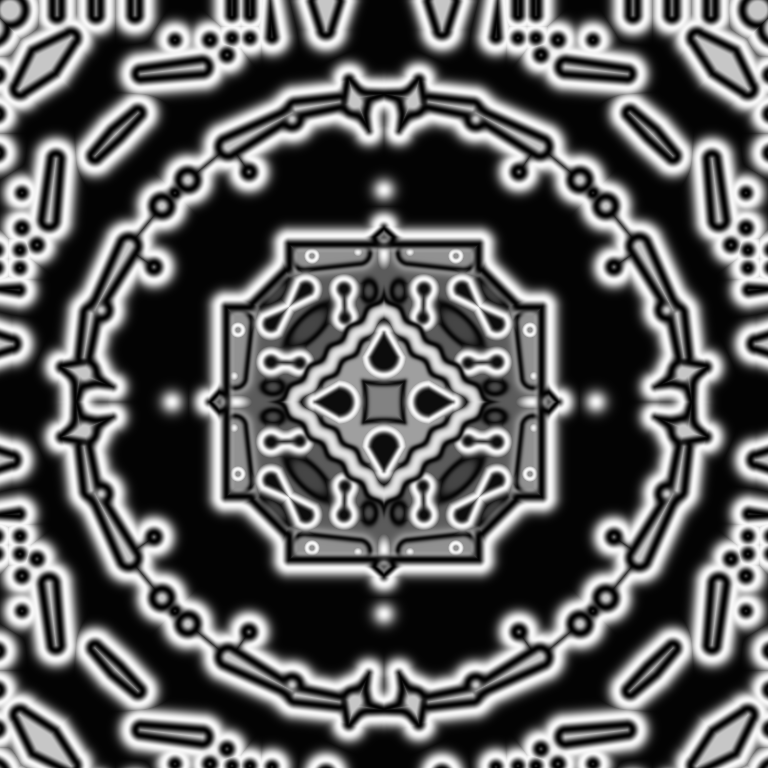
Reproduce this pattern procedurally as a WebGL 1 fragment shader.

```glsl
precision highp float;
// Draws an eightfold monochrome mandala of glowing, outlined cells.
uniform vec2 u_resolution;

const vec2 CENTRE = vec2(0.5, 0.4766);
const float GRID = 768.0;        // design units across the canvas
const float GLOW = 9.0;          // falloff outside a white edge
const float INSET = 8.5;         // depth of the dark inner line
const float LINE = 3.2;          // half width of thin lines
const float BLEND = 5.0;         // roundness where shapes join
const float CORE = 0.8;          // brightness deep in a cell
const float STONE = 0.36;        // medallion base grey
const float BAND_IN = 79.0;      // diamond band limits
const float BAND_OUT = 107.0;

float bump(float d, float w) { return exp(-d * d / (w * w)); }

float join(float a, float b) {
  float h = max(BLEND - abs(a - b), 0.0) / BLEND;
  return min(a, b) - h * h * BLEND * 0.25;
}

float box(vec2 p, vec2 halfSize) {
  vec2 q = abs(p) - halfSize;
  return length(max(q, 0.0)) + min(max(q.x, q.y), 0.0);
}

// Capsule whose radius changes from r1 to r2
float limb(vec2 p, vec2 a, vec2 b, float r1, float r2) {
  vec2 ab = b - a;
  float t = clamp(dot(p - a, ab) / dot(ab, ab), 0.0, 1.0);
  return length(p - a - ab * t) - mix(r1, r2, t);
}

float disc(vec2 p, vec2 c, float r) { return length(p - c) - r; }

// Lens lying across the diagonal
float lens(vec2 p, float along, vec2 radii) {
  vec2 q = vec2(p.x - p.y, p.x + p.y - 2.0 * along) * 0.7071;
  return (length(q / radii) - 1.0) * radii.y;
}

// Glow, white edge, dark inner line, then a bright core
float outlined(float d, float core) {
  float inner = d > -INSET ? smoothstep(-INSET, 0.0, d)
                           : core * smoothstep(0.0, 8.0, -INSET - d);
  return d > 0.0 ? bump(d, GLOW) : inner;
}

float hollow(float v, float d) {
  v = mix(v, 0.04, smoothstep(0.0, -7.0, d));
  return max(v, bump(d, d > 0.0 ? 6.0 : 4.0));
}

float etched(float v, float d, float fill) {
  v = mix(v, fill, smoothstep(1.0, -3.0, d));
  return v * (1.0 - 0.95 * bump(d, LINE));
}

// Wavy ring of linked cells
float ringField(vec2 p) {
  float d = limb(p, vec2(300.0, 29.0), vec2(322.0, 35.0), 21.0, 10.0);
  d = join(d, limb(p, vec2(298.0, 26.0), vec2(271.0, 15.0), 15.0, 7.0));
  d = join(d, limb(p, vec2(308.0, 0.0), vec2(304.0, 28.0), 9.0, 14.0));
  d = join(d, limb(p, vec2(300.0, 45.0), vec2(293.0, 88.0), 14.0, 16.0));
  d = join(d, disc(p, vec2(283.0, 92.0), 17.0));
  d = join(d, limb(p, vec2(289.0, 92.0), vec2(255.0, 156.0), 13.0, 18.0));
  d = join(d, limb(p, vec2(253.0, 151.0), vec2(230.0, 135.0), 6.0, 6.0));
  d = join(d, disc(p, vec2(230.0, 135.0), 13.0));
  d = join(d, limb(p, vec2(255.0, 156.0), vec2(222.0, 196.0), 6.0, 6.0));
  d = join(d, disc(p, vec2(222.0, 196.0), 18.0));
  return join(d, disc(p, vec2(209.0, 209.0), 11.0));
}

// Pods, bars and clusters towards the canvas edges
float borderField(vec2 p) {
  float d = limb(p, vec2(268.0), vec2(289.0, 246.0), 15.0, 13.0);
  d = min(d, limb(p, vec2(328.0, 243.0), vec2(335.0, 182.0), 14.0, 16.0));
  d = join(d, disc(p, vec2(362.0, 209.0), 11.0));
  d = join(d, disc(p, vec2(347.0, 157.0), 12.0));
  d = join(d, disc(p, vec2(362.0, 174.0), 12.0));
  d = join(d, limb(p, vec2(365.0, 112.0), vec2(405.0, 114.0), 11.0, 6.0));
  d = min(d, limb(p, vec2(372.0, 58.0), vec2(400.0, 58.0), 14.0, 23.0));
  for (int i = 0; i < 3; i++) {
    float k = float(i);
    float column = 249.0 + 39.0 * k;
    d = min(d, limb(p, vec2(387.0, column), vec2(410.0, column), 13.0, 13.0));
    if (i < 2) {
      float b = 134.0 + 18.0 * k;
      d = min(d, disc(p, vec2(364.0, b), 11.0));
      d = min(d, limb(p, vec2(387.0, b), vec2(410.0, b), 11.0, 11.0));
    }
  }
  d = join(d, limb(p, vec2(340.0), vec2(364.0, 313.0), 25.0, 15.0));
  return min(d, disc(p, vec2(392.0, 374.0), 24.0));
}

float medallion(vec2 p) {
  float s = p.x + p.y;
  float body = box(p, vec2(158.0, 95.0)) - 8.0;
  body = join(body, max((s - 242.0) * 0.7071, p.x - 140.0));
  body = join(body, limb(p, vec2(165.0, 0.0), vec2(175.0, 0.0), 18.0, 7.0));
  float inside = smoothstep(-9.0, -18.0, body);
  float v = STONE;
  // Rim cells and petals
  float arm = limb(p, vec2(146.0, 79.0), vec2(149.0, 25.0), 14.0, 11.0);
  v = etched(v + 0.4 * bump(arm, 7.0), arm, 0.58);
  v = max(v, bump(disc(p, vec2(146.0, 72.0), 5.0), 4.0));
  v = max(v, bump(length(p - vec2(150.0, 26.0)), 6.0));
  v = max(v, bump(length((p - vec2(148.0, 0.0)) / vec2(2.0, 1.0)), 8.0));
  v = etched(v, lens(p, 75.0, vec2(29.0, 11.0)), 0.27);
  v = etched(v, lens(p, 108.0, vec2(18.0, 8.0)), 0.25);
  v = etched(v, length((p - vec2(111.0, 15.0)) / vec2(1.4, 1.0)) - 7.0, 0.3);
  // Hollow dumbbells
  float bells = join(disc(p, vec2(113.0, 40.0), 10.0), disc(p, vec2(84.0, 39.0), 9.0));
  bells = join(bells, limb(p, vec2(113.0, 40.0), vec2(84.0, 39.0), 5.0, 5.0));
  v = hollow(v, bells);
  float cross = limb(p, vec2(113.0, 78.0), vec2(95.0), 11.0, 2.0);
  v = hollow(v, cross);
  // Diamond band, four hollow drops and the central square
  float wave = 3.0 * cos((p.x - p.y) * 0.16);
  float band = 0.5 + 0.42 * bump(s - 93.0 - wave, 10.0);
  v = etched(v, (s - BAND_OUT - wave) * 0.7071, band);
  v = etched(v, (s - BAND_IN - wave) * 0.7071, 0.64);
  v = etched(v, box(p, vec2(20.0)) + 0.004 * (400.0 - p.y * p.y), 0.52);
  v = hollow(v, limb(p, vec2(45.0, 0.0), vec2(69.0, 0.0), 18.0, 4.0));
  return mix(outlined(body, CORE), v, inside);
}

void main() {
  vec2 uv = gl_FragCoord.xy / u_resolution;
  vec2 q = abs(uv - CENTRE) * GRID;
  vec2 p = vec2(max(q.x, q.y), min(q.x, q.y)); // fold into one octant
  float v = medallion(p);
  v = max(v, outlined(ringField(p), CORE));
  v = max(v, outlined(borderField(p), CORE));
  v = max(v, bump(length(p - vec2(212.0, 0.0)), 11.0));
  gl_FragColor = vec4(vec3(clamp(v, 0.0, 1.0) * 0.96 + 0.01), 1.0);
}
```
